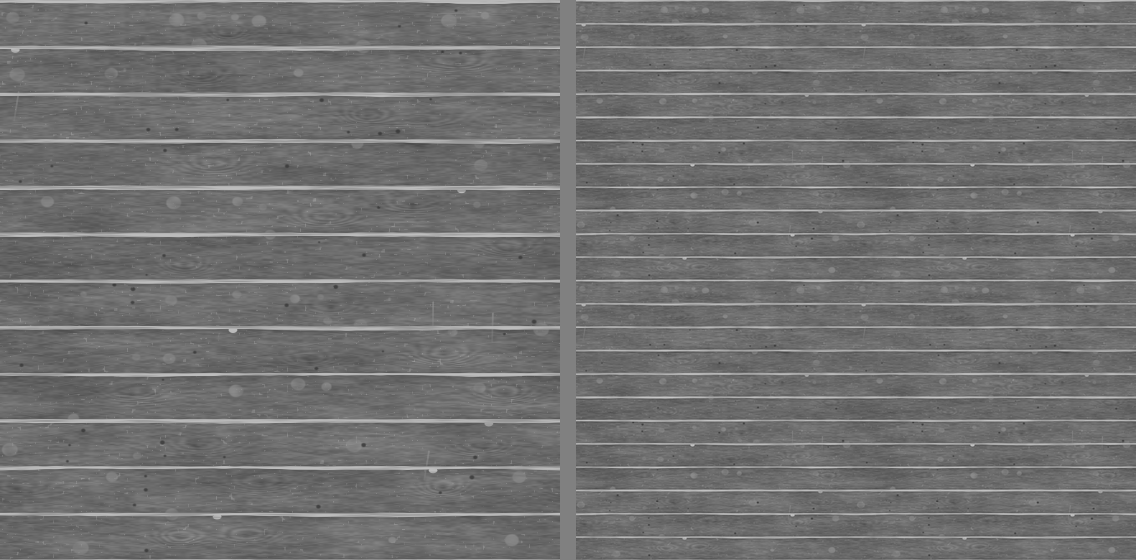
Left, the tile; right, the same tile 2 across and 2 down.
This texture is drawn by a Shadertoy shader. Its source:

```glsl
// Twelve weathered grey boards stacked across the canvas, parted by thin pale gaps.
// Board grain is stretched wrapping noise plus contour rings bent around knots;
// pale blots, dark pits, drips and scratches are scattered by hashed cells.

const float BOARDS = 12.0;          // boards from bottom to top
const float LINE_SHIFT = 0.025;     // gap offset, in board heights
const float GAP_HALF = 0.043;       // mean half width of a gap, in board heights
const float KNOT_SLOTS = 3.0;       // possible knots per board
const float RINGS = 8.0;            // grain lines per board height
const float BLOT_CELLS = 18.0;
const float PIT_CELLS = 36.0;
const float SCRATCHES = 4.0;
const vec3 WOOD = vec3(0.418);
const vec3 GAP_DULL = vec3(0.60);
const vec3 GAP_PALE = vec3(0.74);
const vec3 BLOT = vec3(0.56);
const vec3 PIT = vec3(0.20);

float hash(vec2 p) {
    return fract(sin(dot(p, vec2(127.1, 311.7))) * 43758.5);
}

// Value noise that repeats after "period" lattice cells
float noise(vec2 p, vec2 period, float seed) {
    vec2 i = floor(p), f = fract(p);
    f = f * f * (3.0 - 2.0 * f);
    vec2 a = mod(i, period) + seed, b = mod(i + 1.0, period) + seed;
    return mix(mix(hash(a), hash(vec2(b.x, a.y)), f.x),
               mix(hash(vec2(a.x, b.y)), hash(b), f.x), f.y);
}

float fbm(vec2 p, vec2 period, float seed) {
    float sum = 0.0, amp = 0.533;
    for (int i = 0; i < 4; i++) {
        sum += amp * noise(p, period, seed);
        p *= 2.0; period *= 2.0; amp *= 0.5; seed += 7.3;
    }
    return sum;
}

// Signed shortest offset on the repeating canvas
vec2 wrapDelta(vec2 d) { return fract(d + 0.5) - 0.5; }

// Scattered round marks, one at most per cell; radius is in cells
float spots(vec2 uv, float cells, float chance, float radius, float seed, float px) {
    vec2 p = uv * cells, id = mod(floor(p), cells) + seed;
    vec2 centre = 0.3 + 0.4 * vec2(hash(id + 3.1), hash(id + 5.7));
    float r = radius * (0.5 + hash(id + 9.2));
    float d = length((fract(p) - centre) * vec2(0.85, 1.0));
    float edge = px * cells;
    return step(hash(id), chance) * (1.0 - smoothstep(r - edge, r + edge, d));
}

// Tone offset of the wood; p is (canvas x, height within the board)
float woodTone(vec2 p, float board) {
    float seed = 17.3 * board;
    float broad = fbm(p * vec2(6.0, 3.0), vec2(6.0, 64.0), seed);
    float fine = noise(p * vec2(40.0, 22.0), vec2(40.0, 64.0), seed + 2.0);
    float fibre = noise(p * vec2(110.0, 42.0), vec2(110.0, 64.0), seed + 4.0);
    float field = p.y * RINGS + 3.0 * fbm(p * vec2(5.0, 2.0), vec2(5.0, 64.0), seed + 6.0);
    float near = 0.0, core = 0.0;
    for (float k = 0.0; k < KNOT_SLOTS; k++) {
        vec2 id = vec2(k, board + 40.0);
        float cx = (k + hash(id)) / KNOT_SLOTS;
        float cy = 0.3 + 0.4 * hash(id + 11.0);
        float on = step(0.42, hash(id + 23.0));
        vec2 d = vec2(wrapDelta(vec2(p.x - cx, 0.0)).x * BOARDS, p.y - cy);
        vec2 q = d / vec2(0.5 + 0.5 * hash(id + 31.0), 0.24);
        float bump = on * exp(-dot(q, q));
        field += 4.5 * bump;
        near += bump;
        core += on * exp(-dot(d, d) * 160.0);
    }
    float rings = sin(6.2832 * field);
    float ringAmp = 0.012 * smoothstep(0.35, 0.65, broad) + 0.022 * min(near, 1.0);
    return 0.13 * (broad - 0.5) + 0.065 * (fine - 0.5) + 0.06 * (fibre - 0.5)
         + ringAmp * rings - 0.04 * core + 0.02 * (hash(vec2(board, 71.0)) - 0.5);
}

// Thin, slightly leaning pale scratches
float scratches(vec2 uv, float px) {
    float mask = 0.0;
    for (float i = 0.0; i < SCRATCHES; i++) {
        vec2 start = vec2(hash(vec2(i, 81.0)), hash(vec2(i, 83.0)));
        vec2 d = wrapDelta(uv - start);
        vec2 dir = vec2(0.012 * (hash(vec2(i, 87.0)) - 0.3), 0.05);
        float t = clamp(dot(d, dir) / dot(dir, dir), 0.0, 1.0);
        float line = 1.0 - smoothstep(0.0005, 0.0005 + 1.2 * px, length(d - dir * t));
        mask = max(mask, line * (0.3 + 0.7 * t));
    }
    return mask;
}

void mainImage(out vec4 fragColor, in vec2 fragCoord) {
    vec2 uv = fragCoord / iResolution.xy;
    float px = 1.0 / iResolution.y;
    float y = uv.y * BOARDS + LINE_SHIFT;
    float board = mod(floor(y), BOARDS);
    float gap = mod(floor(y + 0.5), BOARDS);
    float gapSeed = 13.7 * gap + 50.0;

    // Wood with large cloudy wear and fine dust
    vec3 col = WOOD + woodTone(vec2(uv.x, fract(y)), board);
    col += 0.05 * (fbm(uv * 8.0, vec2(8.0), 3.0) - 0.5);
    col += 0.10 * smoothstep(0.86, 1.0, noise(uv * 220.0, vec2(220.0), 5.0));

    // Blots, pits and scratches
    float blotWear = 0.25 + 0.6 * noise(uv * 60.0, vec2(60.0), 8.0);
    col = mix(col, BLOT, blotWear * spots(uv, BLOT_CELLS, 0.13, 0.15, 20.0, px));
    col = mix(col, PIT, 0.75 * spots(uv, PIT_CELLS, 0.035, 0.085, 60.0, px));
    col = mix(col, BLOT, 0.7 * scratches(uv, px));

    // Gap with wavering edges; negative "off" lies below its centre
    float wave = noise(vec2(uv.x * 7.0, 0.0), vec2(7.0), gapSeed) - 0.5;
    float nick = noise(vec2(uv.x * 50.0, 0.0), vec2(50.0), gapSeed + 3.0) - 0.5;
    float off = fract(y + 0.5) - 0.5 + 0.02 * wave;
    float halfWidth = GAP_HALF * (0.75 + 0.5 * hash(vec2(gap, 91.0))) + 0.022 * wave + 0.010 * nick;
    float dist = abs(off) - halfWidth;
    float soft = max(BOARDS * px * 0.6, 0.010);
    col *= 1.0 - 0.13 * exp(-max(dist, 0.0) * (off < 0.0 ? 22.0 : 40.0));

    // Pale drip hanging from some gaps
    vec2 drip = vec2(wrapDelta(vec2(uv.x - hash(vec2(gap, 95.0)), 0.0)).x * BOARDS, off + 0.05);
    float dripDist = length(drip * vec2(0.7, 1.0)) - 0.065;
    dist = min(dist, dripDist + step(hash(vec2(gap, 97.0)), 0.55));

    float streak = fbm(vec2(uv.x * 12.0, off * 30.0 + 8.0), vec2(12.0, 64.0), gapSeed + 6.0);
    vec3 gapCol = mix(GAP_DULL, GAP_PALE, smoothstep(0.25, 0.7, streak));
    gapCol -= 0.07 * smoothstep(0.0, 0.06, off);
    col = mix(col, gapCol, 1.0 - smoothstep(-soft, soft, dist));

    fragColor = vec4(clamp(col, 0.0, 1.0), 1.0);
}
```
